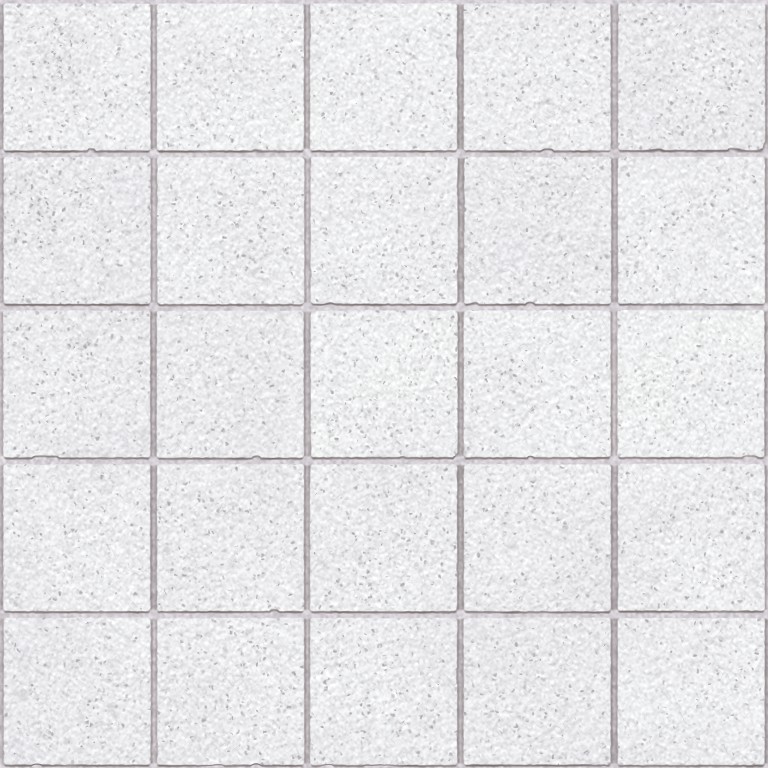
Write a three.js fragment shader that draws this texture.

```glsl
varying vec2 vUv;

const float TILES = 5.0;
const float HALF_SIZE = 0.478;    // half a tile, in units of one repeat
const float CORNER = 0.020;
const float SOFT = 0.006;
const float SIZE_JITTER = 0.003;
const float EDGE_WOBBLE = 0.005;
const float CHIP_DEPTH = 0.016;
const float GRAIN_SCALE = 270.0;
const float GRAIN_STRENGTH = 0.12;
const float RELIEF_STRENGTH = 0.09;
const float CREASE_SCALE = 150.0;
const float CREASE_STRENGTH = 0.065;
const float PIT_SCALE = 190.0;
const float PIT_CHANCE = 0.38;

const vec3 TILE_LIGHT = vec3(0.962, 0.966, 0.964);
const vec3 TILE_SHADE = vec3(0.905, 0.905, 0.922);
const vec3 PIT = vec3(0.64, 0.62, 0.635);
const vec3 GROUT_LIGHT = vec3(0.84, 0.82, 0.84);
const vec3 GROUT_DARK = vec3(0.69, 0.665, 0.68);
const vec3 SHADOW = vec3(0.47, 0.435, 0.43);

float hash(vec2 p) {
  return fract(sin(dot(p, vec2(127.1, 311.7))) * 43758.5453);
}

float noise(vec2 p) {
  vec2 i = floor(p);
  vec2 f = fract(p);
  f = f * f * (3.0 - 2.0 * f);
  return mix(mix(hash(i), hash(i + vec2(1.0, 0.0)), f.x),
             mix(hash(i + vec2(0.0, 1.0)), hash(i + vec2(1.0, 1.0)), f.x), f.y);
}

vec2 rotate(vec2 p, float angle) {
  float c = cos(angle);
  float s = sin(angle);
  return vec2(c * p.x - s * p.y, s * p.x + c * p.y);
}

// Two turned layers hide the noise lattice
float grain(vec2 p) {
  return 0.5 * (noise(rotate(p, 0.5)) + noise(rotate(p * 1.25, 1.3) + 57.0)) - 0.5;
}

float roundedBox(vec2 p, vec2 halfSize, float radius) {
  vec2 q = abs(p) - halfSize + radius;
  return length(max(q, 0.0)) + min(max(q.x, q.y), 0.0) - radius;
}

// Distance to the worn tile outline, negative inside
float tileDistance(vec2 p, vec2 cell) {
  vec2 jitter = vec2(hash(cell + 3.1), hash(cell + 7.7)) - 0.5;
  float d = roundedBox(p - jitter * 2.0 * SIZE_JITTER, vec2(HALF_SIZE), CORNER);
  d += EDGE_WOBBLE * (noise(vUv * 190.0) - 0.5);
  float chip = smoothstep(0.82, 0.97, noise(vUv * 42.0 + 11.0));
  float lowerEdge = 1.0 - smoothstep(-0.46, -0.40, p.y);
  return d + CHIP_DEPTH * chip * mix(0.3, 1.0, lowerEdge);
}

// Scattered fine specks, each of its own size and depth
float pitMask(vec2 uv, float chance) {
  vec2 q = rotate(uv * PIT_SCALE, 0.7);
  q += 0.7 * vec2(noise(q * 1.3), noise(q * 1.3 + 29.0));
  vec2 base = floor(q);
  float mask = 0.0;
  for (int y = -1; y <= 1; y++) {
    for (int x = -1; x <= 1; x++) {
      vec2 id = base + vec2(float(x), float(y));
      vec2 center = id + vec2(hash(id + 1.3), hash(id + 8.9));
      float radius = mix(0.25, 0.50, hash(id + 15.7));
      float depth = mix(0.15, 0.9, pow(hash(id + 33.1), 2.5));
      float speck = 1.0 - smoothstep(radius * 0.2, radius + 0.2, length(q - center));
      mask = max(mask, speck * depth * step(hash(id + 51.3), chance));
    }
  }
  return mask;
}

vec3 tileColor(vec2 p, vec2 cell) {
  float mottle = noise(vUv * 12.0) - 0.5;
  float tone = 0.50 + 0.25 * (hash(cell) - 0.5) + 0.4 * mottle;
  vec3 color = mix(TILE_SHADE, TILE_LIGHT, clamp(tone, 0.0, 1.0));

  // Pebbled plaster: grain, light from above, and creases between the bumps
  vec2 q = vUv * GRAIN_SCALE;
  color += GRAIN_STRENGTH * grain(q);
  color += RELIEF_STRENGTH * (grain(q * 0.8) - grain(q * 0.8 + vec2(-0.2, 0.8)));
  float ridge = 1.0 - abs(2.0 * noise(rotate(vUv * CREASE_SCALE, 0.9)) - 1.0);
  color -= CREASE_STRENGTH * smoothstep(0.65, 1.0, ridge) * noise(vUv * 90.0 + 13.0);

  // Pits gather in loose patches towards the middle
  float patchiness = smoothstep(0.2, 0.8, noise(vUv * 17.0 + cell * 5.3));
  float middle = 1.0 - smoothstep(0.15, 0.55, length(p));
  float density = 0.3 + 0.4 * patchiness + 0.4 * middle * hash(cell + 19.0);
  return mix(color, PIT, pitMask(vUv, PIT_CHANCE * density));
}

vec3 groutColor(vec2 p, vec2 cell, float d) {
  // Upright joints are darker, crossings stay pale
  vec2 joint = vec2(floor(vUv.x * TILES + 0.5), cell.y);
  float upright = smoothstep(0.455, 0.475, abs(p.x));
  float alongTile = 1.0 - smoothstep(0.46, 0.48, abs(p.y));
  float darkness = upright * alongTile * (0.3 + 0.7 * hash(joint + 23.0));
  vec3 color = mix(GROUT_LIGHT, GROUT_DARK, darkness) + 0.2 * grain(vUv * 230.0 + 7.0);

  // Shadow hugs the lower and upright edges of each tile
  float contact = 1.0 - smoothstep(0.006, 0.021, d);
  float below = (1.0 - smoothstep(-0.475, -0.455, p.y))
              * (1.0 - smoothstep(0.46, 0.485, abs(p.x)));
  float beside = upright * alongTile * (p.x > 0.0 ? 0.5 : 0.3);
  float stain = 0.65 + 0.35 * noise(vUv * 45.0 + 31.0);
  return mix(color, SHADOW, contact * stain * max(below, beside));
}

void main() {
  vec2 grid = vUv * TILES;
  vec2 cell = floor(grid);
  vec2 p = fract(grid) - 0.5;
  float d = tileDistance(p, cell);
  float cover = 1.0 - smoothstep(-SOFT, SOFT, d);
  vec3 color = mix(groutColor(p, cell, d), tileColor(p, cell), cover);
  gl_FragColor = vec4(clamp(color, 0.0, 1.0), 1.0);
}
```
